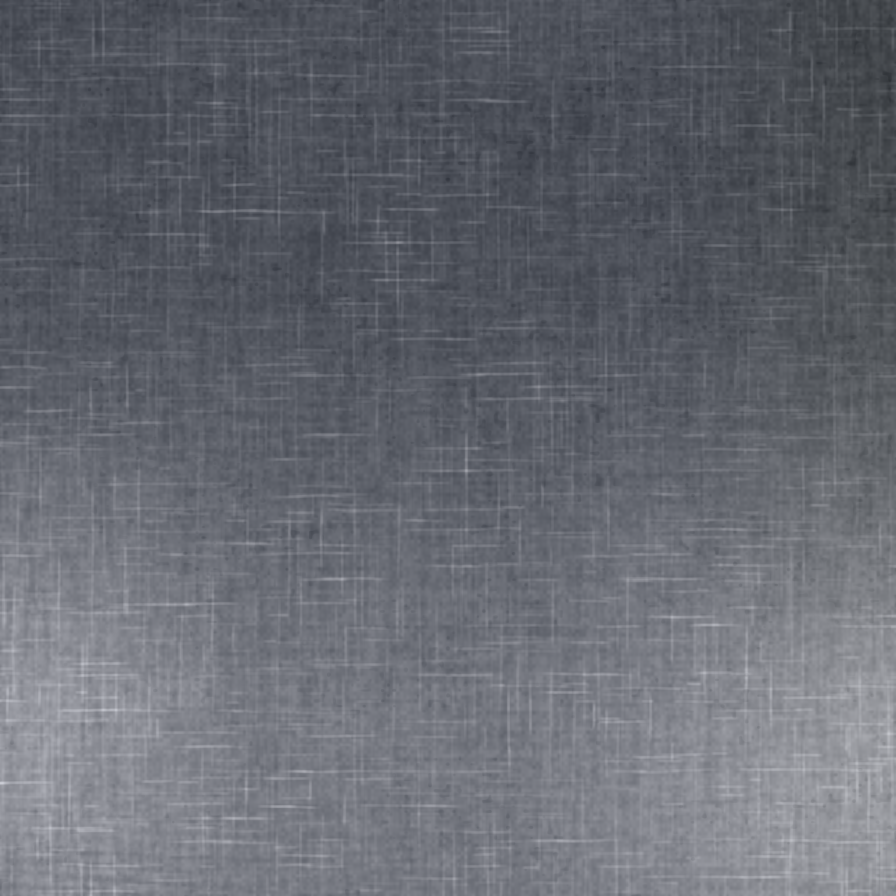
This texture is drawn by a WebGL 2 fragment shader. Its source:

```glsl
#version 300 es
precision highp float;
// Blue-grey linen weave with pale slub threads under soft, uneven light.

uniform vec2 u_resolution;
out vec4 fragColor;

float hash(vec2 p) {
    vec3 q = fract(p.xyx * vec3(0.1031, 0.1030, 0.0973));
    q += dot(q, q.yzx + 33.33);
    return fract((q.x + q.y) * q.z);
}

float noise(vec2 p) {
    vec2 i = floor(p), f = fract(p);
    f = f * f * (3.0 - 2.0 * f);
    return mix(mix(hash(i), hash(i + vec2(1, 0)), f.x),
               mix(hash(i + vec2(0, 1)), hash(i + vec2(1, 1)), f.x), f.y);
}

// Soft bump of the given radii around a centre.
float glow(vec2 p, vec2 centre, vec2 radius) {
    vec2 d = (p - centre) / radius;
    return exp(-dot(d, d));
}

// Scattered thin dashes running along x, at most one per cell.
float slubs(vec2 p, vec2 cells, float density, float seed) {
    p.y += 0.0015 * (noise(p * vec2(25.0, 9.0) + seed) - 0.5);
    vec2 g = p * cells;
    float sum = 0.0;
    for (int i = -1; i <= 1; i++) {
        vec2 id = floor(g) + vec2(i, 0);
        vec2 key = id + seed;
        vec2 centre = id + vec2(hash(key + 11.3), 0.3 + 0.4 * hash(key + 27.1));
        vec2 d = abs(g - centre) / cells;
        float halfLength = (0.15 + 0.55 * hash(key + 43.7)) / cells.x;
        float along = 1.0 - smoothstep(halfLength * 0.5, halfLength, d.x);
        float across = 1.0 - smoothstep(0.0004, 0.0026, d.y);
        float strength = step(hash(key + 61.9), density) * (0.3 + 0.7 * hash(key + 83.2));
        sum += along * across * strength;
    }
    return sum * (0.6 + 0.6 * noise(p * vec2(110.0, 60.0) + seed));
}

void main() {
    vec2 p = gl_FragCoord.xy / u_resolution;

    // Broad light: dark above, pale below, brightest near the lower sides
    float shade = mix(0.302, 0.465, 1.0 - smoothstep(0.05, 0.78, p.y));
    float leftGlow = glow(p, vec2(0.0, 0.22), vec2(0.24, 0.27));
    float rightGlow = glow(p, vec2(1.0, 0.16), vec2(0.3, 0.3));
    shade += 0.13 * leftGlow + 0.14 * rightGlow;
    shade -= 0.03 * glow(p, vec2(1.0, 1.0), vec2(0.15, 0.35));
    shade += 0.02 * (noise(p * vec2(7.0, 5.0)) - 0.5);

    // Fine weave: upright and level threads, then irregular grain
    float warp = noise(p * vec2(240.0, 22.0)) + 0.6 * noise(p * vec2(110.0, 9.0) + 40.0) - 0.8;
    float weft = noise(p * vec2(20.0, 230.0) + 70.0) + 0.5 * noise(p * vec2(8.0, 95.0) + 90.0) - 0.75;
    float grain = noise(p * vec2(250.0, 230.0) + 15.0) + 0.7 * noise(p * vec2(130.0, 150.0) + 55.0) - 0.85;
    float weave = 0.042 * warp + 0.032 * weft + 0.05 * grain;
    weave += 0.05 * leftGlow * (noise(p * vec2(170.0, 30.0) + 120.0) - 0.5);

    // Faint wavy ripples in the lower left corner
    float ripple = sin(6.2832 * (68.0 * p.y + 2.0 * noise(p * vec2(4.0, 3.0))));
    weave += 0.014 * ripple * glow(p, vec2(0.1, 0.0), vec2(0.35, 0.12));

    // Small dark pits in patches
    float pits = smoothstep(0.7, 0.95, noise(p * vec2(150.0, 170.0) + 200.0));
    weave -= 0.045 * pits * smoothstep(0.35, 0.75, noise(p * vec2(18.0, 22.0) + 230.0));

    // Pale slubs in both directions, crossing in loose clusters
    float level = slubs(p, vec2(11.0, 75.0), 0.38, 3.0)
                + 0.7 * slubs(p, vec2(19.0, 104.0), 0.3, 131.0);
    float upright = slubs(p.yx, vec2(12.0, 82.0), 0.4, 257.0)
                  + 0.6 * slubs(p.yx, vec2(8.0, 110.0), 0.35, 389.0);
    float cluster = 0.55 + 0.8 * noise(p * 9.0 + 300.0);
    weave += cluster * (0.1 * level + 0.075 * upright);

    shade += weave * (0.75 + 0.7 * shade);

    // Cool tint, fading towards neutral on the right and in the highlights
    float cool = 1.0 - 0.65 * smoothstep(0.7, 1.0, p.x);
    float dark = 1.0 - smoothstep(0.3, 0.6, shade);
    vec3 tint = vec3(-0.006, 0.001 + 0.008 * dark, 0.032 + 0.012 * dark * cool - 0.014 * (1.0 - cool));
    fragColor = vec4(clamp(shade + tint, 0.0, 1.0), 1.0);
}
```
